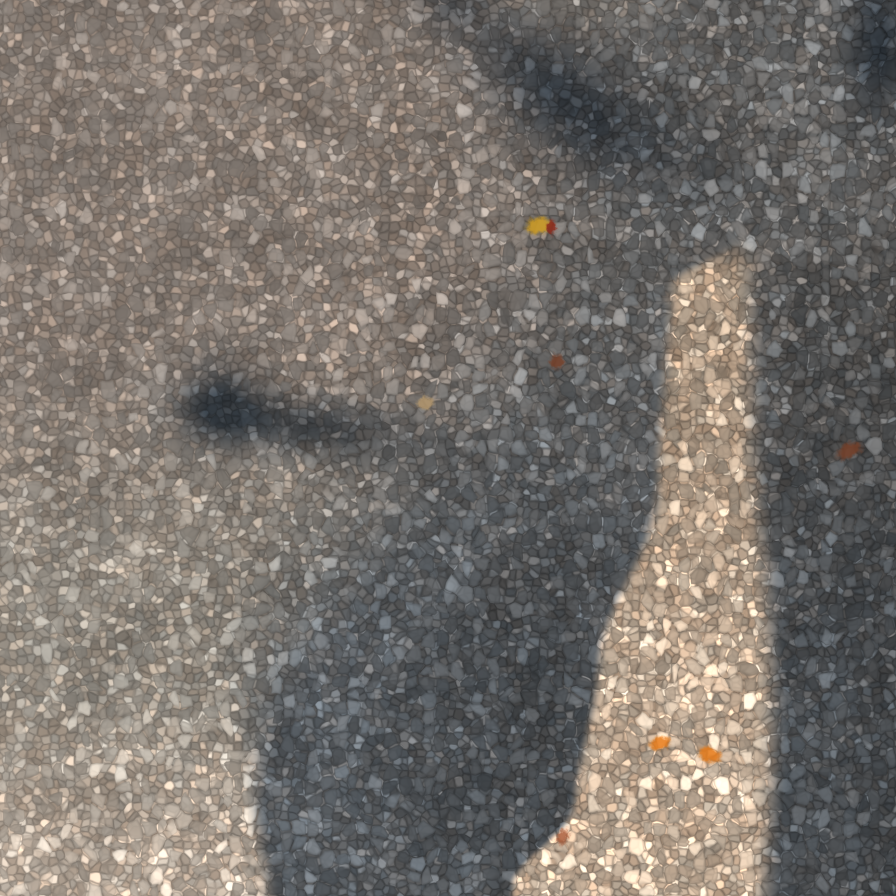
A Shadertoy shader for this texture:

```glsl
vec2 hash2(vec2 p) {
    vec3 q = fract(p.xyx * vec3(0.1031, 0.1030, 0.0973));
    q += dot(q, q.yzx + 33.33);
    return fract((q.xx + q.yz) * q.zy);
}

// Soft cellular noise: x = distance to the cell border, yz = blended random pair
vec3 cells(vec2 p, float sharpness) {
    vec2 base = floor(p), pairSum = vec2(0.0);
    float first = 8.0, second = 8.0, weightSum = 0.0;
    for (int j = -1; j <= 1; j++) {
        for (int i = -1; i <= 1; i++) {
            vec2 id = base + vec2(i, j);
            float d = length(id + 0.1 + 0.8 * hash2(id) - p);
            float weight = exp(-sharpness * d);
            pairSum += weight * hash2(id + 71.0);
            weightSum += weight;
            second = min(second, max(first, d));
            first = min(first, d);
        }
    }
    return vec3(second - first, pairSum / weightSum);
}

float waves(vec2 p) {
    float sum = 0.0, amp = 0.5;
    for (int i = 0; i < 4; i++) {
        sum += amp * sin(p.x + 1.7 * sin(p.y)) * cos(p.y - 1.3 * sin(p.x));
        p = mat2(1.5, 1.1, -1.1, 1.5) * p + 2.3;
        amp *= 0.6;
    }
    return sum;
}

// Soft rotated ellipse, one at its centre
float blob(vec2 p, vec2 centre, vec2 radius, float angle) {
    float c = cos(angle), s = sin(angle);
    vec2 q = mat2(c, -s, s, c) * (p - centre) / radius;
    return exp(-dot(q, q));
}

// Stone tint: pale or dull faces with soft dark joints
vec3 stones(vec3 cell) {
    float face = 0.74 + 0.38 * cell.y + 0.42 * pow(cell.y, 5.0);
    float joint = smoothstep(-0.1, 0.5, cell.x);
    vec3 hue = mix(vec3(1.04, 0.99, 0.95), vec3(0.97, 1.01, 1.04), cell.z);
    return hue * face * mix(0.74, 1.10, joint);
}

vec3 gravel(vec2 p, float coarseness) {
    vec2 warped = p + 0.004 * vec2(waves(p * 38.0), waves(p.yx * 41.0));
    vec3 grit = cells(warped * vec2(108.0, 116.0), 10.0);
    vec3 pebble = cells(warped * vec2(70.0, 61.0) + 19.0, 13.0);
    float threshold = mix(0.70, 0.35, coarseness);
    float cover = smoothstep(0.0, 0.25, pebble.x)
                * smoothstep(threshold - 0.15, threshold + 0.15, pebble.z);
    vec3 tint = mix(stones(grit), stones(pebble), 0.85 * cover);
    return mix(vec3(1.0), tint, mix(0.62, 0.92, coarseness));
}

// Narrow sunlit strip, widening towards the bottom
float sunStrip(vec2 p) {
    float left = 0.572 + 0.068 * smoothstep(0.01, 0.10, p.y)
               + 0.030 * smoothstep(0.08, 0.28, p.y)
               + 0.064 * smoothstep(0.26, 0.45, p.y)
               + 0.016 * smoothstep(0.44, 0.70, p.y)
               + 0.070 * smoothstep(0.68, 0.735, p.y);
    float right = 0.853 + 0.008 * smoothstep(0.0, 0.15, p.y)
                - 0.024 * smoothstep(0.2, 0.6, p.y);
    float soft = mix(0.006, 0.014, p.y);
    return smoothstep(-soft, soft, p.x - left)
         * smoothstep(-0.018, 0.018, right - p.x)
         * (1.0 - smoothstep(0.69, 0.745, p.y));
}

// Shadow to the right of a border that blurs with height
float broadShadow(vec2 p) {
    float border = 0.300 - 0.015 * smoothstep(0.0, 0.1, p.y)
                 + 0.33 * smoothstep(0.2, 0.8, p.y);
    float soft = mix(0.012, 0.15, smoothstep(0.08, 0.48, p.y));
    return smoothstep(-soft, soft, p.x - border);
}

vec3 lighting(vec2 p) {
    vec3 sun = mix(vec3(0.73, 0.67, 0.61), vec3(0.59, 0.56, 0.52), smoothstep(0.03, 0.26, p.y));
    sun = mix(sun, vec3(0.545, 0.50, 0.465), smoothstep(0.3, 0.65, p.y));
    vec3 shade = mix(vec3(0.355, 0.37, 0.385), vec3(0.40, 0.395, 0.39), smoothstep(0.2, 0.75, p.y));
    shade *= 1.0 - 0.20 * blob(p, vec2(0.58, 0.18), vec2(0.10, 0.22), 0.0);
    shade *= 1.0 - 0.18 * smoothstep(0.83, 0.90, p.x) * (1.0 - smoothstep(0.6, 0.8, p.y));
    vec3 light = mix(sun, shade, broadShadow(p));
    light = mix(light, vec3(0.52, 0.49, 0.46), 0.75 * blob(p, vec2(0.63, 1.0), vec2(0.09, 0.035), 0.0));

    // Darker, cooler shadow smudges
    float dark = 0.48 * blob(p, vec2(0.245, 0.55), vec2(0.045, 0.045), -0.4)
               + 0.46 * blob(p, vec2(0.34, 0.525), vec2(0.12, 0.036), -0.1)
               + 0.46 * blob(p, vec2(0.61, 0.905), vec2(0.11, 0.055), -0.7)
               + 0.22 * blob(p, vec2(0.71, 0.84), vec2(0.10, 0.05), -0.4)
               + 0.28 * blob(p, vec2(0.50, 1.0), vec2(0.05, 0.04), -0.6)
               + 0.50 * blob(p, vec2(0.98, 0.95), vec2(0.035, 0.08), 0.0);
    light *= 1.0 - min(dark, 0.6) * vec3(1.05, 0.92, 0.78);
    light *= 1.0 + 0.11 * waves(p * 17.0 + 4.0);

    vec3 strip = mix(vec3(0.77, 0.685, 0.60), vec3(0.68, 0.60, 0.52), smoothstep(0.1, 0.7, p.y));
    return mix(light, strip, sunStrip(p));
}

vec3 leaf(vec3 base, vec2 p, vec2 centre, vec2 radius, float angle, vec3 tint) {
    vec2 ragged = p + 0.003 * vec2(waves(p * 210.0), waves(p.yx * 190.0));
    return mix(base, tint, 0.85 * smoothstep(0.2, 0.75, blob(ragged, centre, radius, angle)));
}

void mainImage(out vec4 fragColor, in vec2 fragCoord) {
    vec2 p = fragCoord / iResolution.xy;
    float coarseness = smoothstep(0.2, 1.0, p.x + 0.45 * (1.0 - p.y));
    vec3 col = lighting(p) * gravel(p, coarseness);

    // Fallen leaf scraps
    vec3 orange = vec3(0.90, 0.48, 0.10), rust = vec3(0.46, 0.25, 0.16);
    col = leaf(col, p, vec2(0.601, 0.748), vec2(0.015, 0.010), 0.2, vec3(0.82, 0.62, 0.14));
    col = leaf(col, p, vec2(0.615, 0.746), vec2(0.006, 0.010), 0.0, vec3(0.55, 0.16, 0.10));
    col = leaf(col, p, vec2(0.736, 0.170), vec2(0.013, 0.008), 0.2, orange);
    col = leaf(col, p, vec2(0.792, 0.158), vec2(0.014, 0.009), -0.4, orange);
    col = leaf(col, p, vec2(0.948, 0.497), vec2(0.016, 0.009), 0.4, rust);
    col = leaf(col, p, vec2(0.622, 0.596), vec2(0.009, 0.009), 0.0, rust);
    col = leaf(col, p, vec2(0.628, 0.066), vec2(0.007, 0.011), -0.4, rust * 1.4);
    col = leaf(col, p, vec2(0.475, 0.550), vec2(0.010, 0.008), 0.3, vec3(0.70, 0.59, 0.43));
    fragColor = vec4(clamp(col, 0.0, 1.0), 1.0);
}
```
